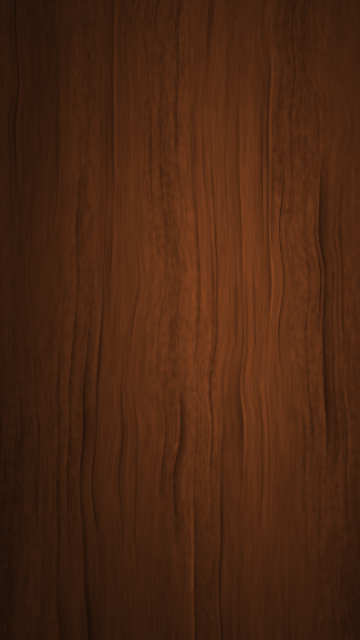
Give the GLSL for this texture, as a WebGL 1 fragment shader.

```glsl
precision highp float;
uniform vec2 u_resolution;

float hash(vec2 p) {
  vec3 q = fract(vec3(p.xyx) * 0.1031);
  q += dot(q, q.yzx + 33.33);
  return fract((q.x + q.y) * q.z);
}

float noise(vec2 p) {
  vec2 cell = floor(p);
  vec2 f = fract(p);
  f = f * f * (3.0 - 2.0 * f);
  float low = mix(hash(cell), hash(cell + vec2(1.0, 0.0)), f.x);
  float high = mix(hash(cell + vec2(0.0, 1.0)), hash(cell + 1.0), f.x);
  return mix(low, high, f.y);
}

// Bends the vertical fibres, strongly only in a few places
float bentX(vec2 p) {
  float sway = 0.040 * (noise(vec2(p.x * 4.0, p.y * 2.0) + 7.0) - 0.5);
  float knotty = smoothstep(0.4, 0.8, noise(vec2(p.x * 5.0, p.y * 1.5) + 91.0));
  float ripple = noise(vec2(p.x * 10.0, p.y * 7.0) + 31.0) - 0.5;
  return p.x + sway + (0.009 + 0.025 * knotty) * ripple;
}

// Sparse dark veins: a crisp edge on one side, a soft fade on the other,
// some with a bright sliver along the crisp edge
float veins(float x, float y) {
  float dark = 0.0;
  float bright = 0.0;
  for (int i = 0; i < 26; i++) {
    float id = float(i);
    float side = hash(vec2(id, 3.0)) < 0.5 ? -1.0 : 1.0;
    float center = (id + 1.4 * hash(vec2(id, 11.0)) - 0.2) / 26.0;
    float middle = 1.8 * hash(vec2(id, 23.0));
    float reach = mix(0.2, 0.8, hash(vec2(id, 37.0)));
    float swell = noise(vec2(id * 5.3, y * 5.0));
    float wide = hash(vec2(id, 41.0));
    float width = mix(0.003, 0.017, wide * wide) * (0.3 + 1.2 * swell);
    float s = (x - center) * side;
    float profile = smoothstep(-0.003, 0.001, s) * exp(-max(s, 0.0) / width);
    float ends = 1.0 - smoothstep(0.4, 1.0, abs(y - middle) / reach);
    float depth = mix(0.22, 0.52, hash(vec2(id, 53.0))) * (0.6 + 0.5 * swell);
    dark = max(dark, profile * ends * depth);
    float sliver = exp(-pow((s + 0.007) / 0.004, 2.0));
    bright = max(bright, sliver * ends * swell * hash(vec2(id, 67.0)));
  }
  return (1.0 - dark) * (1.0 + 0.22 * bright);
}

void main() {
  vec2 uv = gl_FragCoord.xy / u_resolution;
  vec2 p = vec2(uv.x, uv.y * u_resolution.y / u_resolution.x);
  float x = bentX(p);

  // Calm broad bands and fine, broken fibres
  float grain = 1.0;
  grain += 0.20 * (noise(vec2(x * 11.0, p.y * 0.6)) - 0.5);
  grain += 0.09 * (noise(vec2(x * 42.0, p.y * 1.6) + 17.0) - 0.5);
  grain += 0.12 * (noise(vec2(x * 115.0, p.y * 5.0) + 43.0) - 0.5);
  grain += 0.14 * (noise(vec2(x * 210.0, p.y * 24.0) + 71.0) - 0.5);

  // Thin pore lines, gathered in patches
  float pore = smoothstep(0.68, 0.9, noise(vec2(x * 100.0, p.y * 2.2) + 5.0));
  grain -= 0.17 * pore * smoothstep(0.35, 0.7, noise(vec2(x * 9.0, p.y * 1.2) + 61.0));

  // Short slanted flecks
  float fleck = noise(vec2(x * 130.0 + p.y * 22.0, p.y * 75.0 - x * 30.0));
  grain += 0.16 * (fleck - 0.5) * smoothstep(0.35, 0.7, noise(vec2(x * 14.0, p.y * 1.5) + 83.0));

  grain *= veins(x, p.y);

  // Warm pool of light right of the middle
  vec2 away = uv - vec2(0.62, 0.54);
  float light = 0.132 + 0.305 * exp(-4.1 * dot(away, away));

  vec3 wood = vec3(1.0, 0.513, 0.245);
  gl_FragColor = vec4(wood * light * grain, 1.0);
}
```
